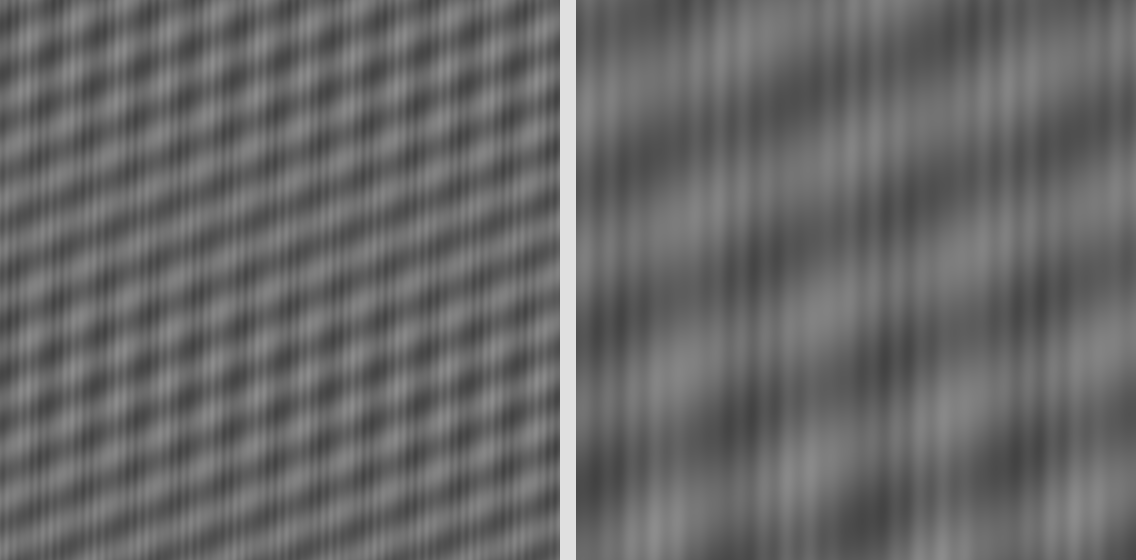
Left, the full canvas; right, a detail of the centre.
Give the GLSL for this pattern, as a WebGL 2 fragment shader.

```glsl
#version 300 es
precision highp float;

uniform vec2 u_resolution;
out vec4 fragColor;

const float TAU = 6.2831853;
const float MID_GREY = 0.40;

// Plane wave: frequency in cycles per canvas, phase in cycles.
float wave(vec2 p, vec2 frequency, float phase) {
    return cos(TAU * (dot(p, frequency) + phase));
}

// Broad slanted bands crossed by leaning columns form the soft blobs.
float blobs(vec2 p, float bandDepth, float columnDepth) {
    float bands = wave(p, vec2(4.55, -11.2), 0.2);
    float columns = wave(p, vec2(11.97, -1.75), 0.01);
    return bandDepth * bands + columnDepth * columns;
}

// Upright columns beat with the leaning ones, so some blobs fade.
float uprightColumns(vec2 p, float depth) {
    return depth * wave(p, vec2(12.1, 0.0), -0.6);
}

// Two close fine gratings swell and fade across each column.
float fineLines(vec2 p, float depth) {
    float upright = wave(p, vec2(76.0, 0.0), 0.15);
    float leaning = wave(p, vec2(64.0, -1.75), 0.25);
    return depth * (upright + leaning);
}

void main() {
    vec2 p = gl_FragCoord.xy / u_resolution;
    float grey = MID_GREY
        + blobs(p, 0.070, 0.038)
        + uprightColumns(p, 0.018)
        + fineLines(p, 0.014);
    fragColor = vec4(vec3(clamp(grey, 0.0, 1.0)), 1.0);
}
```
